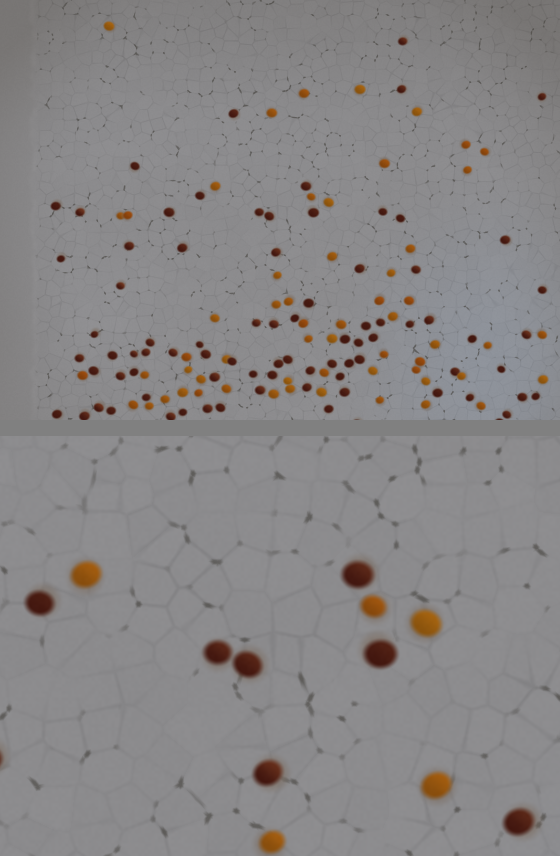
Top, the full canvas; bottom, a detail of the centre.
This texture is drawn by a Shadertoy shader. Its source:

```glsl
// Amber and dark brown beads scattered over a dim grey sheet of foam cells.

const vec3 FOAM_GREY   = vec3(0.555, 0.553, 0.562);
const vec3 SHADE_GREY  = vec3(0.490, 0.482, 0.480);
const vec3 COOL_SHEEN  = vec3(0.560, 0.585, 0.625);
const vec3 AMBER       = vec3(0.62, 0.38, 0.06);
const vec3 ORANGE      = vec3(0.58, 0.28, 0.05);
const vec3 DARK_BROWN  = vec3(0.26, 0.09, 0.06);
const vec3 RUST        = vec3(0.44, 0.21, 0.12);
const vec3 HALO_TAN    = vec3(0.47, 0.40, 0.34);
const vec3 SPECK_COLOR = vec3(0.27, 0.26, 0.24);
const float CELL_SIZE   = 0.030;   // foam cell, in canvas heights
const float BEAD_GRID   = 0.042;
const float BEAD_RADIUS = 0.0103;
const float BEAD_BLUR   = 0.0032;
const float SEAM_DEPTH  = 0.036;
const float SHEET_EDGE  = 0.080;   // left border of the sheet
const float GRAIN       = 0.010;

float hash(vec2 p) {
    vec3 q = fract(p.xyx * 0.1031);
    q += dot(q, q.yzx + 33.33);
    return fract((q.x + q.y) * q.z);
}

vec2 hash2(vec2 p) {
    return vec2(hash(p + 17.3), hash(p + 71.9));
}

float noise(vec2 p) {
    vec2 i = floor(p), f = fract(p);
    f = f * f * (3.0 - 2.0 * f);
    return mix(mix(hash(i), hash(i + vec2(1, 0)), f.x),
               mix(hash(i + vec2(0, 1)), hash(i + vec2(1, 1)), f.x), f.y);
}

// Distances to the three nearest cell centres; w is a tint of the nearest
vec4 foamCells(vec2 p) {
    vec2 base = floor(p);
    vec4 near = vec4(9.0);
    for (int j = -1; j <= 1; j++)
    for (int i = -1; i <= 1; i++) {
        vec2 id = base + vec2(i, j);
        float d = length(id + 0.1 + 0.8 * hash2(id) - p);
        if (d < near.x) near = vec4(d, near.xy, hash(id + 5.0));
        else if (d < near.y) near.yz = vec2(d, near.y);
        else near.z = min(near.z, d);
    }
    return near;
}

// Slow changes of light, with the pale border at the left
vec3 sheetLight(vec2 p, float width) {
    float shade = 0.75 * smoothstep(0.58, 1.08, p.y);
    shade += 0.85 * smoothstep(0.55, 1.0, length((p - vec2(0.5 * width, 0.45)) * vec2(1.15, 1.0)));
    float edge = SHEET_EDGE + 0.012 * (noise(vec2(3.0, p.y * 45.0)) - 0.5);
    float border = smoothstep(edge + 0.008, edge - 0.008, p.x);
    shade += 0.12 * border + 0.25 * (noise(p * 4.0) - 0.5);
    vec3 color = mix(FOAM_GREY, SHADE_GREY, clamp(shade, -0.2, 1.3));
    float sheen = smoothstep(0.42, 0.0, length((p - vec2(width - 0.17, 0.12)) * vec2(1.0, 0.8)));
    color = mix(color, COOL_SHEEN, 0.75 * sheen);
    color += 0.018 * smoothstep(0.012, 0.0, abs(p.x - edge)) * noise(p * 60.0);
    return color;
}

// Share of grid places that hold a bead: crowded rows low on the sheet
float beadChance(vec2 p, vec2 id, float width) {
    float chance = mix(0.03, 0.14, smoothstep(0.82, 0.55, p.y));
    chance += 0.30 * smoothstep(0.28, 0.18, p.y);
    chance *= 2.0 * smoothstep(0.2, 0.8, noise(id * vec2(0.22, 0.7)));
    chance *= 1.0 - 0.55 * smoothstep(0.8, 1.15, p.x) * smoothstep(0.35, 0.2, p.y);
    return chance * step(0.12, p.x) * step(p.x, width - 0.04);
}

vec3 addBeads(vec3 color, vec2 p, float width, float pixel) {
    float blur = max(BEAD_BLUR, pixel);
    vec2 base = floor(p / BEAD_GRID);
    for (int j = -1; j <= 1; j++)
    for (int i = -1; i <= 1; i++) {
        vec2 id = base + vec2(i, j);
        vec2 center = (id + 0.12 + 0.76 * hash2(id + 40.0)) * BEAD_GRID;
        if (hash(id + 9.0) > beadChance(center, id, width)) continue;

        // Slightly tilted oval
        vec2 q = p - center;
        float tilt = 0.9 * (hash(id + 23.0) - 0.5);
        vec2 oval = vec2(q.x + tilt * q.y, q.y - tilt * q.x) * vec2(0.91, 1.08);
        float radius = BEAD_RADIUS * mix(0.80, 1.12, sqrt(hash(id + 31.0)));
        float d = length(oval) - radius;

        bool dark = hash(id + 57.0) < mix(0.56, 0.12, smoothstep(0.5, 0.75, center.y));
        float lit = smoothstep(-0.7, 1.0, dot(q, vec2(0.6, 0.8)) / radius);
        vec3 amber = mix(ORANGE, AMBER, hash(id + 63.0));
        vec3 skin = dark ? mix(DARK_BROWN, RUST, lit * hash(id + 77.0))
                         : amber * mix(0.88, 1.06, lit);

        // Smoky rim drifting to one side, then the body
        vec2 drift = (hash2(id + 83.0) - 0.4) * 0.006;
        float halo = smoothstep(0.007, -0.003, length(q - drift) - radius);
        color = mix(color, HALO_TAN, 0.50 * halo);
        color = mix(color, skin, smoothstep(blur, -blur, d));
    }
    return color;
}

void mainImage(out vec4 fragColor, in vec2 fragCoord) {
    vec2 p = fragCoord / iResolution.y;
    float width = iResolution.x / iResolution.y;
    float pixel = 1.0 / iResolution.y;
    vec3 color = sheetLight(p, width);

    // Foam: faint seams, and specks where three cells meet
    float onSheet = smoothstep(SHEET_EDGE, SHEET_EDGE + 0.02, p.x);
    vec4 cell = foamCells(p / CELL_SIZE);
    float seam = smoothstep(max(0.17, 2.0 * pixel / CELL_SIZE), 0.0, cell.y - cell.x);
    color += onSheet * (0.010 * (cell.w - 0.5) - SEAM_DEPTH * seam * noise(p * 28.0));
    float speck = smoothstep(0.20, 0.04, cell.z - cell.x) * smoothstep(0.45, 0.8, noise(p * 36.0 + 8.0));
    color = mix(color, SPECK_COLOR, 0.60 * onSheet * speck);

    color = addBeads(color, p, width, pixel);
    color += GRAIN * (noise(p * 380.0) - 0.5);
    fragColor = vec4(color, 1.0);
}
```
